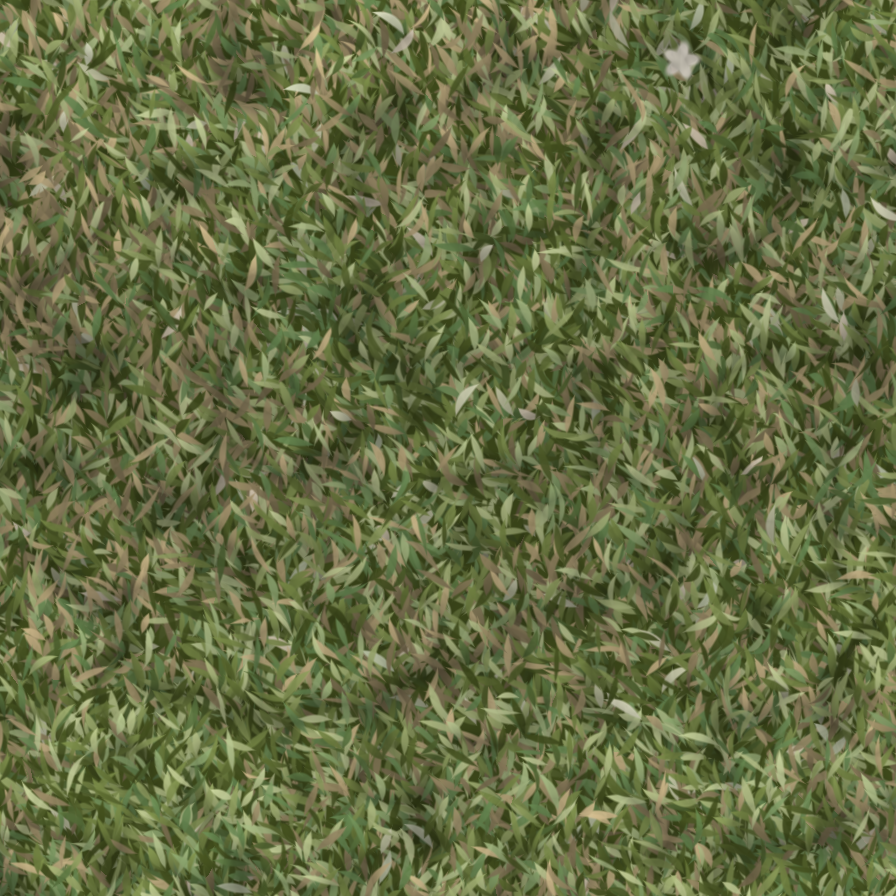
Write a three.js fragment shader that draws this texture.

```glsl
// Short, worn lawn seen from above: many layers of small tapered blades,
// one per jittered grid cell, painted from dark undergrowth to lit tips.
// Cellular noise shades the tufts; layered sines vary lean, dryness and light.

#define LAYERS 12
#define CELLS 33.0          // blades across the canvas, per layer
#define BLADE_WIDTH 0.125   // half width, in cells
#define SOFTNESS 0.055      // edge blur, in cells
#define LEAN 0.30           // mean lean to the left, in radians
#define SPREAD 2.3          // range of random lean
#define DRYNESS 0.20        // share of straw blades
#define TUFTS 15.0          // tufts across the canvas
#define TUFT_SHADE 0.34     // darkness between tufts

varying vec2 vUv;

const vec3 SHADOW = vec3(0.21, 0.25, 0.09);
const vec3 GREEN  = vec3(0.39, 0.445, 0.23);
const vec3 COOL   = vec3(0.34, 0.45, 0.27);
const vec3 PALE   = vec3(0.65, 0.68, 0.51);
const vec3 STRAW  = vec3(0.57, 0.50, 0.38);
const vec3 PETAL  = vec3(0.82, 0.79, 0.76);

vec4 hash4(vec3 p) {
  vec4 q = fract(p.xyzx * vec4(0.1031, 0.1030, 0.0973, 0.1099));
  q += dot(q, q.wzxy + 33.33);
  return fract((q.xxyz + q.yzzw) * q.zywx);
}

// Smooth irregular field, about -1 to 1
float waves(vec2 p) {
  float a = sin(p.x + 1.7 * sin(p.y * 0.8 + 0.6));
  float b = sin(p.y * 1.3 - p.x * 0.6 + 1.4 * sin(p.x * 1.1));
  float c = sin(dot(p, vec2(2.1, 1.7)) + a + 2.0);
  return (a + b + 0.7 * c) / 2.4;
}

// Distance to the nearest tuft centre
float tuftDistance(vec2 p) {
  vec2 cell = floor(p);
  float nearest = 2.0;
  for (int y = -1; y <= 1; y++) {
    for (int x = -1; x <= 1; x++) {
      vec2 id = cell + vec2(x, y);
      nearest = min(nearest, length(id + hash4(vec3(id, 71.0)).xy - p));
    }
  }
  return nearest;
}

// Coverage of a curved blade, tapered at both ends; p.y runs along it
float bladeMask(vec2 p, float halfLength, float halfWidth, float bend) {
  float t = p.y / halfLength;
  float edge = abs(p.x + bend * (t * t - 0.3)) - halfWidth * (1.0 - t * t);
  return 1.0 - smoothstep(-SOFTNESS, SOFTNESS, edge);
}

vec3 bladeColour(vec4 rnd, float dry) {
  vec3 green = mix(GREEN, COOL, step(0.62, rnd.y));
  vec3 colour = mix(SHADOW, green, smoothstep(0.0, 0.5, rnd.x));
  colour = mix(colour, PALE, smoothstep(0.5, 1.05, rnd.x));
  vec3 straw = STRAW * (0.72 + 0.5 * rnd.x);
  colour = mix(colour, straw, 0.9 * step(rnd.z, dry));
  return mix(colour, PETAL, 0.6 * step(0.985, rnd.w));
}

// Paint one layer of blades over the colour below
vec3 paintLayer(vec3 below, vec2 uv, float layer) {
  float depth = layer / float(LAYERS - 1);
  vec2 p = uv * CELLS + hash4(vec3(layer, 5.0, 9.0)).xy * 40.0;
  vec2 cell = floor(p);
  float clump = waves(uv * 17.0 + 3.0);
  float dry = DRYNESS + 0.16 * waves(uv * 9.0 + 8.0)
            + 0.12 * smoothstep(0.8, 0.1, length(uv - vec2(0.1, 1.0)));
  for (int y = -1; y <= 1; y++) {
    for (int x = -1; x <= 1; x++) {
      vec2 id = cell + vec2(x, y);
      vec4 shape = hash4(vec3(id, layer + 11.0));
      vec4 tint = hash4(vec3(id.yx, layer + 37.0));
      float angle = LEAN + 0.45 * clump + SPREAD * (shape.z - 0.5);
      float s = sin(angle), c = cos(angle);
      vec2 q = p - id - shape.xy;
      q = vec2(c * q.x + s * q.y, c * q.y - s * q.x);
      float size = mix(0.38, 0.80, shape.w);
      float width = BLADE_WIDTH * mix(0.65, 1.3, tint.w);
      float mask = bladeMask(q, size, width, 0.2 * (tint.y - 0.5));
      vec3 colour = bladeColour(tint, dry);
      colour *= mix(0.78, 1.04, depth) * (1.0 + 0.10 * q.y / size);
      below = mix(below, colour, 0.9 * mask);
    }
  }
  return below;
}

void main() {
  vec2 uv = vUv;
  vec3 colour = SHADOW;
  for (int i = 0; i < LAYERS; i++) {
    colour = paintLayer(colour, uv, float(i));
  }

  // Shade between tufts, and broad light and dark bands
  vec2 warp = 0.02 * vec2(waves(uv * 40.0), waves(uv.yx * 37.0 + 5.0));
  float gap = tuftDistance((uv + warp) * TUFTS);
  colour *= 1.09 - TUFT_SHADE * smoothstep(0.25, 1.0, gap);
  float band = smoothstep(0.0, 0.5, abs(uv.y - 0.56));
  colour *= 0.95 + 0.10 * band + 0.06 * waves(uv * 7.0);

  // One pale fallen petal with a ragged rim
  vec2 d = uv - vec2(0.76, 0.932);
  float rim = 0.018 + 0.004 * sin(5.0 * atan(d.y, d.x) + 1.0);
  float petal = 1.0 - smoothstep(-0.005, 0.004, length(d) - rim);
  colour = mix(colour, PETAL * (0.95 + 0.06 * waves(uv * 190.0)), 0.85 * petal);

  gl_FragColor = vec4(colour, 1.0);
}
```
